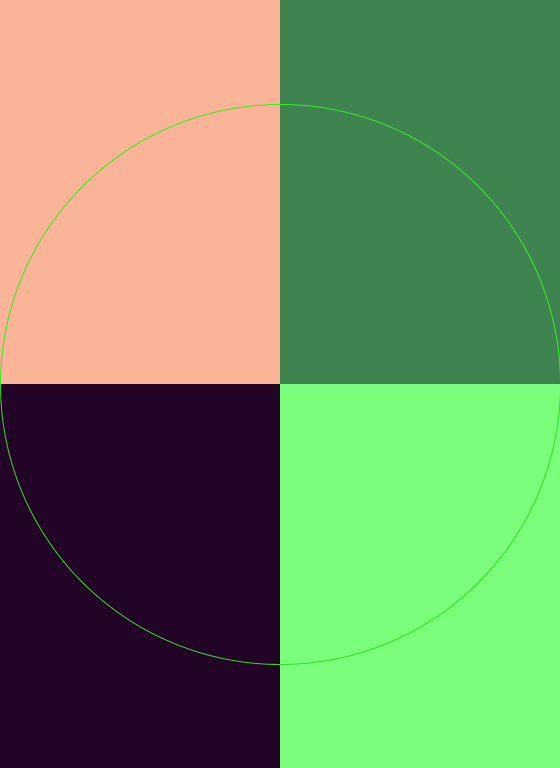
Write a Shadertoy shader that draws this background.

```glsl
// Four flat colour quadrants meeting at the canvas centre, crossed by a thin
// green ring as wide as the canvas. The quadrants are blended with smoothed
// half-plane masks; the ring is the distance to a circle, antialiased by coverage.

const vec3 PEACH  = vec3(0.984, 0.706, 0.596);   // top left
const vec3 FOREST = vec3(0.247, 0.514, 0.318);   // top right
const vec3 PLUM   = vec3(0.133, 0.016, 0.153);   // bottom left
const vec3 MINT   = vec3(0.486, 0.996, 0.490);   // bottom right
const vec3 RING_ON_TOP    = vec3(0.19, 0.94, 0.10);
const vec3 RING_ON_BOTTOM = vec3(0.20, 0.86, 0.14);

// Lengths are fractions of the canvas width, measured from its centre.
const vec2  RING_CENTRE = vec2(0.0009, -0.0009);
const float RING_RADIUS = 0.5;
const float RING_WIDTH  = 0.0018;

// Coverage of a pixel by the half-plane where the distance is positive.
float coverage(float signedDistance, float pixel) {
    return clamp(signedDistance / pixel + 0.5, 0.0, 1.0);
}

// Share of a pixel that lies within a line of the given width.
float lineCoverage(float signedDistance, float width, float pixel) {
    return coverage(signedDistance + 0.5 * width, pixel)
         - coverage(signedDistance - 0.5 * width, pixel);
}

void mainImage(out vec4 fragColor, in vec2 fragCoord) {
    float pixel = 1.0 / iResolution.x;
    vec2 p = (fragCoord - 0.5 * iResolution.xy) * pixel;

    // Quadrants
    float right = coverage(p.x, pixel);
    float upper = coverage(p.y, pixel);
    vec3 color = mix(mix(PLUM, MINT, right), mix(PEACH, FOREST, right), upper);

    // Ring
    float ringDistance = length(p - RING_CENTRE) - RING_RADIUS;
    vec3 ringColor = mix(RING_ON_BOTTOM, RING_ON_TOP, upper);
    color = mix(color, ringColor, lineCoverage(ringDistance, RING_WIDTH, pixel));

    fragColor = vec4(color, 1.0);
}
```
